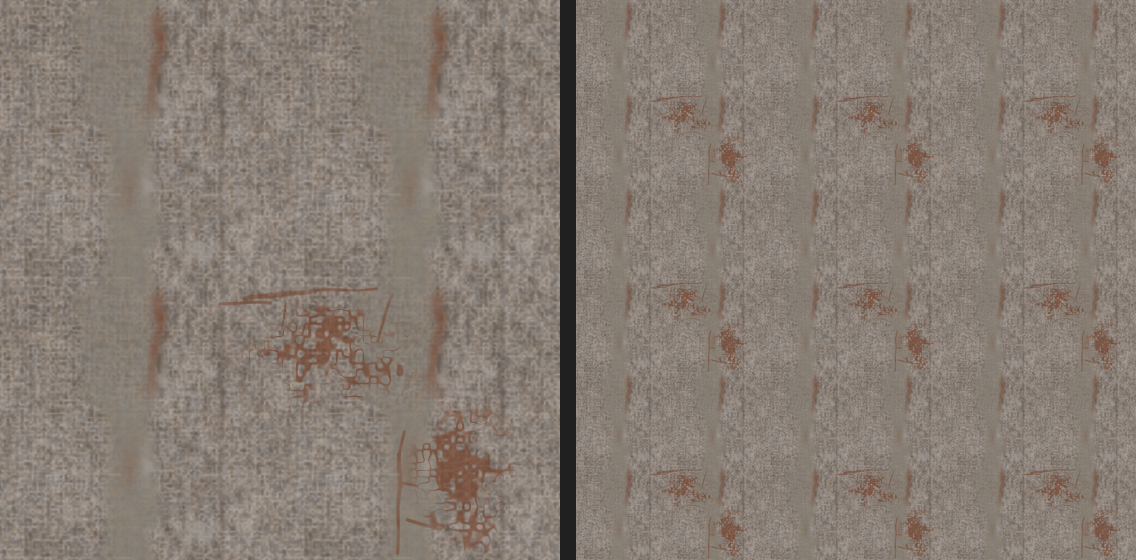
Left: one tile. Right: repeated 3 by 3.
This texture is drawn by a Shadertoy shader. Its source:

```glsl
// Worn grey-brown metal: one scuffed panel repeated two by two, with a smooth
// strip and a rusty streak in each panel. Two rust patches and some scratches
// lie across the panels; wrapping noise and wrapped offsets keep it seamless.

const vec2 PANELS = vec2(2.0);
const vec3 METAL = vec3(0.545, 0.505, 0.472);
const vec3 SMOOTH_METAL = vec3(0.525, 0.492, 0.450);
const vec3 PALE = vec3(0.640, 0.615, 0.590);
const vec3 DARK = vec3(0.390, 0.345, 0.315);
const vec3 RUST = vec3(0.475, 0.310, 0.235);

// Integer hash to the range 0..1
float hash(vec2 cell, float seed) {
    uvec3 v = uvec3(cell.x, cell.y, seed);
    uint h = v.x * 1597u + v.y * 51749u + v.z * 7919u;
    h = (h ^ (h >> 15)) * 73244475u;
    h = (h ^ (h >> 13)) * 12979u;
    h = (h ^ (h >> 16)) * 73244475u;
    return float((h ^ (h >> 15)) & 65535u) / 65535.0;
}

// Value noise that wraps after a whole number of cells
float noise(vec2 p, vec2 cells, float seed) {
    vec2 q = p * cells, i = floor(q), f = fract(q);
    f = f * f * (3.0 - 2.0 * f);
    vec2 a = mod(i, cells), b = mod(i + 1.0, cells);
    return mix(mix(hash(a, seed), hash(vec2(b.x, a.y), seed), f.x),
               mix(hash(vec2(a.x, b.y), seed), hash(b, seed), f.x), f.y);
}

float ridge(vec2 p, vec2 cells, float seed) {
    return 1.0 - abs(2.0 * noise(p, cells, seed) - 1.0);
}

// Shortest offset on the repeating unit square
vec2 wrapOffset(vec2 d) { return fract(d + 0.5) - 0.5; }

float blob(vec2 p, vec2 center, vec2 radius) {
    vec2 d = wrapOffset(p - center) / radius;
    return exp(-dot(d, d));
}

float scratch(vec2 p, vec2 a, vec2 b, float width) {
    vec2 d = wrapOffset(p - a), s = b - a;
    float along = clamp(dot(d, s) / dot(s, s), 0.0, 1.0);
    return 1.0 - smoothstep(0.3 * width, width, length(d - s * along));
}

// Smooth worn strip, wider in the upper half of the panel
float smoothStrip(vec2 t, float wobble) {
    float upper = smoothstep(0.50, 0.62, t.y) * (1.0 - smoothstep(0.93, 1.0, t.y));
    float x = t.x + 0.07 * (wobble - 0.5);
    float left = mix(0.36, 0.28, upper);
    float band = smoothstep(left - 0.04, left + 0.05, x) * (1.0 - smoothstep(0.53, 0.59, x));
    return band * mix(0.92, 0.68, upper);
}

// Woven scuffs on the left, longer upright flakes on the right
float grain(vec2 t) {
    float rightSide = smoothstep(0.50, 0.62, t.x) * (1.0 - smoothstep(0.92, 1.0, t.x));
    float fine = noise(t, vec2(110.0), 1.0) + ridge(t, vec2(64.0), 2.0) - 1.17;
    float weave = noise(t, vec2(14.0, 100.0), 3.0) + noise(t, vec2(100.0, 10.0), 4.0) - 1.0;
    float flakes = noise(t, vec2(46.0, 15.0), 5.0) + ridge(t, vec2(30.0, 18.0), 6.0) - 1.17;
    return 0.105 * fine + mix(0.065 * weave, 0.075 * flakes + 0.025 * weave, rightSide);
}

vec3 panel(vec2 t) {
    float wobble = noise(t, vec2(12.0), 7.0);
    float patchy = noise(t, vec2(24.0), 8.0);
    float strip = smoothStrip(t, wobble);
    vec3 color = mix(METAL, SMOOTH_METAL, strip);
    color += grain(t) * mix(1.0, 0.13, strip);
    color += 0.05 * (noise(t, vec2(6.0, 5.0), 9.0) - 0.5) * (1.0 - 0.6 * strip);

    // Slight warm and cool tints
    float tint = noise(t, vec2(40.0, 28.0), 10.0) - 0.5;
    color += vec3(0.022, 0.0, -0.022) * tint;

    // Pale chips, a reddish stain and faint lines
    float chips = blob(t, vec2(0.53, 0.34), vec2(0.028, 0.09))
                + blob(t, vec2(0.72, 0.10), vec2(0.07, 0.035))
                + blob(t, vec2(0.58, 0.64), vec2(0.025, 0.05));
    color = mix(color, PALE, min(chips, 1.0) * (0.2 + 0.55 * patchy));
    color = mix(color, RUST, 0.22 * blob(t, vec2(0.46, 0.33), vec2(0.03, 0.09)));
    float lines = scratch(t, vec2(0.01, 0.318), vec2(0.43, 0.305), 0.006)
                + 0.7 * scratch(t, vec2(0.0, 0.006), vec2(0.48, 0.006), 0.006);
    color = mix(color, PALE, 0.55 * min(lines, 1.0) * patchy);
    float crease = blob(vec2(t.x + 0.012 * (wobble - 0.5), 0.0), vec2(0.79, 0.0), vec2(0.009, 1.0));
    color = mix(color, DARK, 0.6 * crease * noise(t, vec2(20.0, 11.0), 11.0));

    // Rusty upright streak with dark beads on its right side
    float extent = smoothstep(0.53, 0.70, t.y) * (1.0 - smoothstep(0.92, 0.99, t.y));
    float bend = 0.545 + 0.025 * smoothstep(0.60, 0.90, t.y) + 0.025 * (wobble - 0.5);
    float streak = extent * blob(vec2(t.x, 0.0), vec2(bend, 0.0), vec2(0.025, 1.0));
    float beads = extent * blob(vec2(t.x, 0.0), vec2(bend + 0.025, 0.0), vec2(0.012, 1.0));
    color = mix(color, RUST, streak * (0.35 + 0.5 * patchy));
    return mix(color, DARK, 0.8 * beads * smoothstep(0.45, 0.8, noise(t, vec2(40.0), 12.0)));
}

// Crumbly patches and thin scratches over the whole canvas
float rustCover(vec2 p) {
    float area = blob(p, vec2(0.59, 0.36), vec2(0.14, 0.085))
               + 0.6 * blob(p, vec2(0.60, 0.41), vec2(0.035, 0.03))
               + blob(p, vec2(0.84, 0.14), vec2(0.085, 0.12))
               + 0.6 * blob(p, vec2(0.79, 0.17), vec2(0.035, 0.04));
    float crumbs = 0.6 * ridge(p, vec2(84.0), 13.0) + 0.4 * noise(p, vec2(30.0), 14.0);
    float cover = smoothstep(0.74, 1.0, crumbs + 0.26 * area) * smoothstep(0.08, 0.5, area);
    vec2 q = p + 0.008 * (vec2(noise(p, vec2(22.0), 15.0), noise(p, vec2(22.0), 16.0)) - 0.5);
    float marks = scratch(q, vec2(0.435, 0.467), vec2(0.56, 0.481), 0.006)
                + scratch(q, vec2(0.56, 0.481), vec2(0.67, 0.482), 0.004)
                + scratch(q, vec2(0.39, 0.459), vec2(0.48, 0.460), 0.004)
                + scratch(q, vec2(0.507, 0.46), vec2(0.503, 0.41), 0.003)
                + scratch(q, vec2(0.70, 0.47), vec2(0.675, 0.39), 0.004)
                + scratch(q, vec2(0.712, 0.01), vec2(0.714, 0.19), 0.005)
                + scratch(q, vec2(0.714, 0.19), vec2(0.722, 0.23), 0.004)
                + scratch(q, vec2(0.714, 0.135), vec2(0.745, 0.130), 0.004)
                + scratch(q, vec2(0.73, 0.07), vec2(0.78, 0.055), 0.004);
    return max(0.85 * cover, min(marks, 1.0) * (0.45 + 0.4 * noise(p, vec2(60.0), 17.0)));
}

void mainImage(out vec4 fragColor, in vec2 fragCoord) {
    vec2 uv = fragCoord / iResolution.xy;
    vec3 color = panel(fract(uv * PANELS));
    color = mix(color, RUST + 0.25 * (color - METAL), rustCover(uv));
    fragColor = vec4(clamp(color, 0.0, 1.0), 1.0);
}
```
